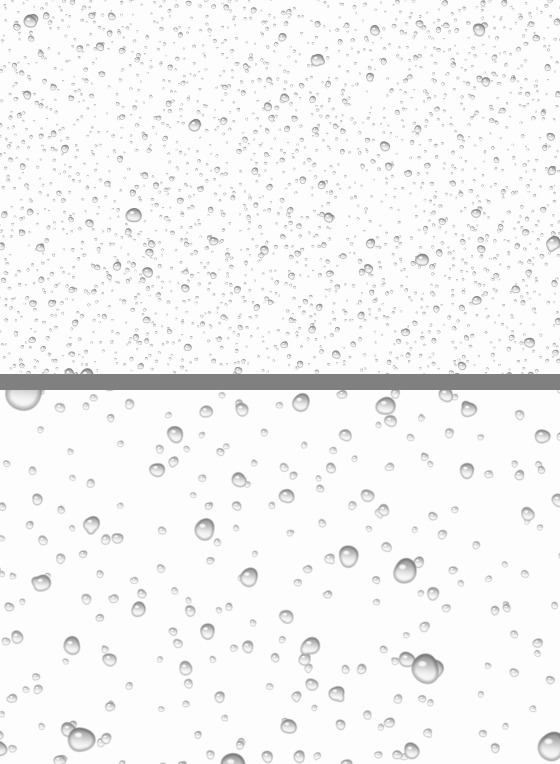
Top, the full canvas; bottom, a detail of the centre.
This texture is drawn by a Shadertoy shader. Its source:

```glsl
// Clear water drops of many sizes scattered over a white sheet.
// Each size class is a turned cellular grid with one jittered drop per cell;
// drops are wobbly discs, some with a merged bead, shaded dark at the top.

const vec3  PAPER       = vec3(0.994);
const float TOP_TONE    = 0.62;   // grey under the upper rim
const float BOTTOM_TONE = 0.96;   // light gathered at the foot
const float RIM_DEPTH   = 0.30;   // darkening along the outline
const float GLINT       = 0.85;   // strength of the highlight
const float WOBBLE      = 0.07;   // irregularity of the outline
const float BEAD_CHANCE = 0.14;   // share of drops with a merged bead
const float REACH       = 1.40;   // largest extent in drop radii
const float SOFTNESS    = 0.0011; // edge blur in canvas heights

vec2 hash22(vec2 p) {
    vec3 q = fract(p.xyx * vec3(0.1031, 0.1030, 0.0973));
    q += dot(q, q.yzx + 33.33);
    return fract((q.xx + q.yz) * q.zy);
}

float smoothMin(float a, float b, float k) {
    float h = max(k - abs(a - b), 0.0) / k;
    return min(a, b) - 0.25 * k * h * h;
}

// Signed distance to a drop of about unit radius
float dropShape(vec2 q, vec2 seed) {
    float angle = atan(q.y, q.x);
    float wave = sin(2.0 * angle + 6.28 * seed.x)
               + 0.5 * sin(3.0 * angle + 6.28 * seed.y);
    float d = length(q) - 1.0 - WOBBLE * wave * smoothstep(0.0, 0.6, length(q));
    if (seed.x < BEAD_CHANCE) {
        float turn = 6.28 * seed.y;
        vec2 bead = 0.78 * vec2(cos(turn), sin(turn));
        d = smoothMin(d, length(q - bead) - 0.52, 0.25);
    }
    return d;
}

// Grey inside a drop: top shade, rim and glint
float dropTone(vec2 q, float d) {
    float tone = mix(BOTTOM_TONE, TOP_TONE, smoothstep(-0.55, 0.95, q.y + 0.12 * q.x));
    tone -= RIM_DEPTH * smoothstep(-0.38, 0.0, d) * (0.75 - 0.25 * q.y);
    float glint = smoothstep(0.36, 0.12, length((q - vec2(-0.22, 0.36)) * vec2(0.9, 1.3)));
    return mix(tone, 1.0, GLINT * glint);
}

// Paints one size class: cells per height, radius range, share of filled cells
vec3 paintDrops(vec3 color, vec2 p, float cells, vec2 radii, float share,
                float strength, float turn) {
    mat2 grid = mat2(cos(turn), sin(turn), -sin(turn), cos(turn));
    vec2 g = grid * p * cells + 40.0 + 17.0 * turn;
    vec2 id = floor(g);
    vec2 pick = hash22(id + 5.7);
    if (pick.x > share) return color;

    float radius = mix(radii.x, radii.y, pick.y * pick.y);
    float room = 0.5 - REACH * radius * cells;
    vec2 center = 0.5 + room * (2.0 * hash22(id + 71.3) - 1.0);
    vec2 q = (fract(g) - center) * grid / (cells * radius);

    float d = dropShape(q, hash22(id + 133.9));
    float soft = max(SOFTNESS, 0.75 / iResolution.y);
    float cover = smoothstep(soft, -soft, d * radius);
    vec3 body = mix(PAPER, vec3(dropTone(q, d)), strength);
    return mix(color, body, cover);
}

void mainImage(out vec4 fragColor, in vec2 fragCoord) {
    vec2 p = fragCoord / iResolution.y;
    vec3 color = PAPER;

    // Fine mist first, larger drops cover it
    color = paintDrops(color, p, 34.0, vec2(0.0025, 0.0045), 0.74, 0.75, 0.40);
    color = paintDrops(color, p, 26.0, vec2(0.0032, 0.0062), 0.70, 0.85, 1.15);
    color = paintDrops(color, p, 15.0, vec2(0.0065, 0.0100), 0.58, 0.95, 0.75);
    color = paintDrops(color, p,  7.0, vec2(0.0105, 0.0145), 0.42, 1.00, 0.25);
    color = paintDrops(color, p,  4.0, vec2(0.0165, 0.0210), 0.30, 1.00, 0.95);

    fragColor = vec4(color, 1.0);
}
```
